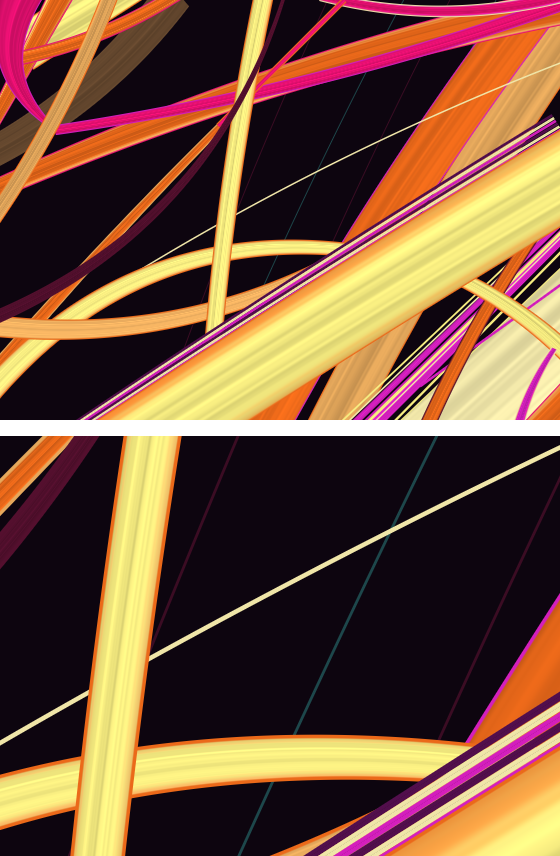
Top, the full canvas; bottom, a detail of the centre.
Write a Shadertoy shader that draws this background.

```glsl
// Glossy, streaked ribbons in lemon, orange and pink sweeping across a dark void.
#define NIGHT  vec3(0.05, 0.02, 0.06)
#define LEMON  vec3(0.96, 0.92, 0.50)
#define CREAM  vec3(0.94, 0.90, 0.66)
#define TAN    vec3(0.90, 0.66, 0.36)
#define ORANGE vec3(0.92, 0.41, 0.10)
#define PINK   vec3(0.90, 0.06, 0.44)
#define VIOLET vec3(0.83, 0.12, 0.74)
#define MAROON vec3(0.33, 0.06, 0.18)
#define STREAK 0.28    // strength of the lengthwise streaks
#define RIM    0.0028  // width of the bright outline

float hash(float x) {
    x = fract(x * 0.1031);
    x *= x + 33.33;
    x *= x + x;
    return fract(x);
}

float noise(float x) {
    float cell = floor(x), f = fract(x);
    return mix(hash(cell), hash(cell + 1.0), f * f * (3.0 - 2.0 * f));
}

// Moves a chord sideways by a separate amount at each end
vec4 shift(vec4 ends, float atStart, float atEnd) {
    vec2 d = normalize(ends.zw - ends.xy), n = vec2(-d.y, d.x);
    return ends + vec4(n * atStart, n * atEnd);
}

// Paints a parabolic band over col; bow is its height to the left of the chord
void ribbon(inout vec3 col, vec2 p, vec4 ends, float bow, vec2 halfWidth,
            vec3 core, vec3 side, vec3 rim) {
    vec2 chord = ends.zw - ends.xy, q = p - ends.xy;
    float len = length(chord), pixel = 1.0 / iResolution.y;
    vec2 d = chord / len;
    float t = dot(q, d) / len;
    float slope = 4.0 * bow * (1.0 - 2.0 * t) / len;
    float s = dot(q, vec2(-d.y, d.x)) - 4.0 * bow * t * (1.0 - t);
    s *= inversesqrt(1.0 + slope * slope);
    float w = mix(halfWidth.x, halfWidth.y, clamp(t, 0.0, 1.0));

    // Streaks run along the band and drift slowly across it
    float u = s / w, seed = 57.0 + 31.0 * ends.x + 17.0 * ends.w;
    float grain = 0.6 * noise(u * 4.0 + t + seed) + 0.4 * noise(u * 13.0 + t * 2.0 + seed) - 0.5;
    vec3 fill = mix(core, side, smoothstep(0.55, 1.05, abs(u) + 0.5 * grain));
    fill *= 1.0 + STREAK * grain;
    fill = mix(fill, rim, smoothstep(-pixel, pixel, abs(s) - w + RIM));

    float cover = clamp((w - abs(s)) / pixel + 0.5, 0.0, 1.0);
    cover *= clamp(min(t, 1.0 - t) * len / pixel + 0.5, 0.0, 1.0);
    col = mix(col, fill, cover);
}

void strand(inout vec3 col, vec2 p, vec4 ends, float bow, float halfWidth, vec3 tint) {
    ribbon(col, p, ends, bow, vec2(halfWidth), tint, tint, tint);
}

// Tangle in the upper left, with the two long swooshes
void upperSweep(inout vec3 col, vec2 p) {
    vec3 brown = mix(NIGHT, TAN, 0.42);
    ribbon(col, p, vec4(-0.03, 0.63, 0.42, 1.02), -0.035, vec2(0.036, 0.045), brown, brown * 0.9, brown);
    ribbon(col, p, vec4(0.05, 0.88, 0.33, 1.06), 0.0, vec2(0.055), LEMON, LEMON, ORANGE);
    ribbon(col, p, vec4(-0.02, 0.70, 0.15, 1.02), 0.0, vec2(0.016, 0.03), ORANGE, LEMON, PINK);
    ribbon(col, p, vec4(0.04, 0.86, 0.43, 1.02), -0.02, vec2(0.017), ORANGE, TAN, PINK);
    ribbon(col, p, vec4(0.06, 1.02, 0.14, 0.685), -0.072, vec2(0.05, 0.004), PINK, PINK * 0.8, VIOLET);
    ribbon(col, p, vec4(-0.03, 0.54, 1.36, 0.99), 0.04, vec2(0.024, 0.045), ORANGE, TAN, PINK);
    ribbon(col, p, vec4(0.13, 0.69, 1.36, 1.0), -0.033, vec2(0.012, 0.018), PINK, PINK * 0.85, VIOLET);
    ribbon(col, p, vec4(0.76, 1.01, 1.38, 1.02), -0.042, vec2(0.012, 0.016), PINK, VIOLET, CREAM);
    ribbon(col, p, vec4(0.27, 1.03, -0.03, 0.46), 0.02, vec2(0.02), TAN, TAN * 1.04, ORANGE);
}

// Loops on the left, crossed by the upright band
void leftLoops(inout vec3 col, vec2 p) {
    ribbon(col, p, vec4(-0.02, 0.11, 0.55, 0.725), 0.008, vec2(0.017, 0.009), ORANGE, ORANGE, TAN);
    ribbon(col, p, vec4(0.52, 0.70, 0.82, 1.0), 0.0, vec2(0.007), PINK, PINK, ORANGE);
    ribbon(col, p, vec4(-0.02, 0.07, 0.87, 0.40), 0.128, vec2(0.028, 0.016), LEMON, TAN, ORANGE);
    ribbon(col, p, vec4(-0.02, 0.225, 0.87, 0.42), -0.078, vec2(0.026, 0.016), TAN * 1.05, TAN, ORANGE);
    ribbon(col, p, vec4(0.63, 1.02, 0.505, 0.15), -0.014, vec2(0.024, 0.021), LEMON, TAN, ORANGE);
    ribbon(col, p, vec4(-0.02, 0.24, 0.68, 1.02), -0.122, vec2(0.016, 0.004), MAROON, MAROON * 0.8, MAROON);
}

// Bundle of fine stripes and short bands in the lower right
void lowerCorner(inout vec3 col, vec2 p) {
    ribbon(col, p, vec4(0.99, -0.11, 1.42, 0.30), 0.0, vec2(0.105), CREAM, CREAM, LEMON);
    ribbon(col, p, vec4(1.26, -0.05, 1.40, 0.10), 0.0, vec2(0.04), ORANGE, TAN, PINK);
    vec4 bundle = vec4(0.84, -0.04, 1.37, 0.48);
    ribbon(col, p, bundle, 0.0, vec2(0.032, 0.026), VIOLET, VIOLET, NIGHT);
    for (int i = 0; i < 9; i++) {
        float k = float(i), lane = (k / 8.0 - 0.5) * 0.09;
        vec3 tint = i % 4 == 0 ? LEMON : i % 4 == 1 ? NIGHT : i % 4 == 2 ? VIOLET : CREAM;
        strand(col, p, shift(bundle, lane, lane * 0.7), 0.0, 0.0015 + 0.0025 * hash(k + 3.0), tint);
    }
    strand(col, p, vec4(1.0, 0.08, 1.36, 0.34), 0.0, 0.003, VIOLET);
    ribbon(col, p, vec4(1.01, -0.03, 1.27, 0.44), 0.012, vec2(0.019, 0.016), ORANGE, ORANGE * 0.85, MAROON);
    ribbon(col, p, vec4(1.10, 0.335, 1.37, 0.14), 0.014, vec2(0.018, 0.024), LEMON, TAN, ORANGE);
    ribbon(col, p, vec4(1.23, -0.03, 1.32, 0.17), 0.01, vec2(0.014, 0.008), VIOLET, PINK, CREAM);
}

void mainImage(out vec4 fragColor, in vec2 fragCoord) {
    vec2 p = fragCoord / iResolution.y;
    vec3 col = NIGHT;

    // Faint filaments in the void
    for (int i = 0; i < 4; i++) {
        float k = float(i), x = 0.42 + 0.12 * k;
        vec3 tint = mix(NIGHT, i % 2 == 0 ? MAROON : vec3(0.15, 0.42, 0.42), 0.65);
        strand(col, p, vec4(x, 0.12, x + 0.36 + 0.08 * hash(k), 1.0), 0.01, 0.0011, tint);
    }

    // Broad bands rising on the right
    ribbon(col, p, vec4(0.78, -0.04, 1.37, 0.95), 0.02, vec2(0.06), TAN, TAN * 0.95, ORANGE);
    ribbon(col, p, vec4(0.62, -0.03, 1.26, 0.97), 0.022, vec2(0.06), ORANGE, ORANGE * 0.95, VIOLET);
    upperSweep(col, p);
    strand(col, p, vec4(0.14, 0.235, 1.36, 0.86), 0.037, 0.0018, CREAM);
    leftLoops(col, p);
    lowerCorner(col, p);

    // Main diagonal with filaments along its upper edge
    vec4 diagonal = vec4(0.226, -0.123, 1.389, 0.608);
    for (int i = 5; i >= 0; i--) {
        float lane = 0.099 + 0.005 * float(i);
        vec3 tint = i % 3 == 0 ? VIOLET : i % 3 == 1 ? CREAM : mix(NIGHT, VIOLET, 0.35);
        strand(col, p, shift(diagonal, lane, lane + 0.003 * float(i)), 0.008, 0.0032, tint);
    }
    ribbon(col, p, diagonal, 0.008, vec2(0.1), LEMON * 1.04, mix(LEMON, ORANGE, 0.75), ORANGE);

    fragColor = vec4(clamp(col, 0.0, 1.0), 1.0);
}
```
